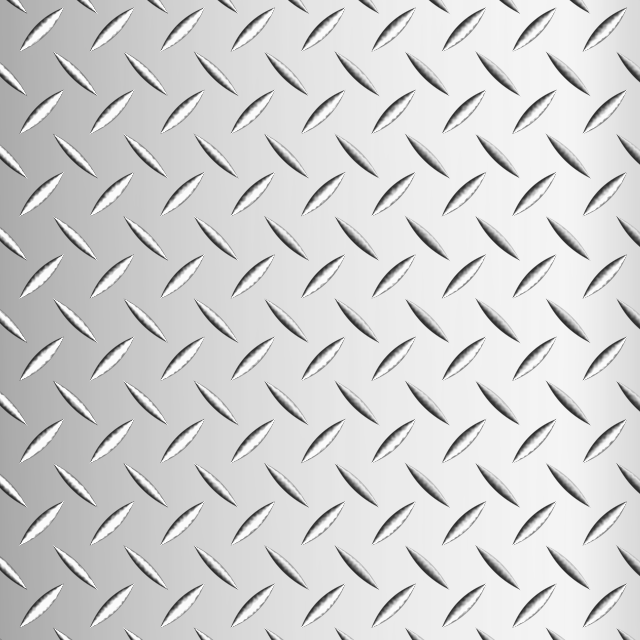
Reproduce this texture procedurally as a WebGL 1 fragment shader.

```glsl
precision highp float;
// Steel tread plate: staggered diagonal lens-shaped lugs on a softly lit metal sheet.

uniform vec2 u_resolution;

#define PITCH vec2(0.1100, 0.1286)      // repeat size, about 9.1 across and 7.8 down
#define RISING_CENTRE vec2(0.0651, 0.9538)
#define FALLING_CENTRE vec2(0.1178, 0.8848)
#define LUG_HALF_LENGTH 0.0485
#define RISING_HALF_WIDTH 0.0108
#define FALLING_HALF_WIDTH 0.0084
#define DARK_TONE 0.17
#define HIGHLIGHT_TONE 0.985
#define RAGGEDNESS 0.22
#define GRAIN_SCALE 190.0
#define STREAK_STRENGTH 0.008

vec2 hashGradient(vec2 cell) {
  float angle = 6.2832 * fract(sin(dot(cell, vec2(127.1, 311.7))) * 43758.5);
  return vec2(cos(angle), sin(angle));
}

float gradientNoise(vec2 p) {
  vec2 i = floor(p), f = fract(p);
  vec2 w = f * f * f * (f * (f * 6.0 - 15.0) + 10.0);
  vec2 e = vec2(1.0, 0.0);
  float low = mix(dot(hashGradient(i), f),
                  dot(hashGradient(i + e.xy), f - e.xy), w.x);
  float high = mix(dot(hashGradient(i + e.yx), f - e.yx),
                   dot(hashGradient(i + e.xx), f - e.xx), w.x);
  return mix(low, high, w.y);
}

// Signed distance to a lens lying along x
float lensDistance(vec2 p, float halfLength, float halfWidth) {
  float radius = (halfLength * halfLength + halfWidth * halfWidth) / (2.0 * halfWidth);
  return length(vec2(p.x, abs(p.y) + radius - halfWidth)) - radius;
}

// Position relative to the nearest lug centre
vec2 repeatCell(vec2 uv, vec2 centre) {
  return (fract((uv - centre) / PITCH + 0.5) - 0.5) * PITCH;
}

// Rotated so x runs along the lug and y points to its upper side
vec2 lugAxes(vec2 p, float slope) {
  return vec2(p.x + slope * p.y, p.y - slope * p.x) * 0.70711;
}

// Position across the lug, -1 at the lower edge and 1 at the upper edge
float acrossLug(vec2 p, float halfWidth) {
  float along = p.x / LUG_HALF_LENGTH;
  return p.y / (halfWidth * max(1.0 - along * along, 0.06));
}

float coverage(float dist, float pixel) {
  return 1.0 - smoothstep(-0.75 * pixel, 0.75 * pixel, dist);
}

// Sheet brightens to the right, then rolls off at the edge
float plateTone(vec2 uv) {
  float tone = 0.96 - 0.30 * pow(1.0 - uv.x, 2.2);
  tone -= 0.12 * smoothstep(0.88, 1.03, uv.x);
  tone += 0.02 * (uv.y - 0.5) * (1.0 - uv.x);
  return tone + STREAK_STRENGTH * gradientNoise(vec2(uv.x * 70.0, uv.y * 1.5));
}

// Dark upper-left flank, bright body, thin grey lower rim
float risingTone(float across, float sideLight) {
  float flank = smoothstep(mix(0.15, -0.25, sideLight), 0.95, across);
  float tone = mix(HIGHLIGHT_TONE, DARK_TONE, flank);
  return mix(tone, 0.5, smoothstep(0.62, 1.0, -across));
}

// Dark lower-left flank fading into the upper side
float fallingTone(float across, float sideLight) {
  float flank = smoothstep(-0.85, mix(0.1, 0.75, sideLight), across);
  float tone = mix(DARK_TONE, HIGHLIGHT_TONE - 0.07 * sideLight, flank);
  return mix(tone, mix(0.48, 0.74, sideLight), smoothstep(0.55, 1.0, across));
}

void main() {
  vec2 uv = gl_FragCoord.xy / u_resolution;
  float pixel = 1.0 / min(u_resolution.x, u_resolution.y);
  float sideLight = smoothstep(0.1, 0.75, uv.x);
  float ragged = RAGGEDNESS * gradientNoise(uv * GRAIN_SCALE);
  float tone = plateTone(uv);

  // Rising lugs
  vec2 rising = lugAxes(repeatCell(uv, RISING_CENTRE), 1.0);
  float risingDist = lensDistance(rising, LUG_HALF_LENGTH, RISING_HALF_WIDTH);
  float risingShade = risingTone(acrossLug(rising, RISING_HALF_WIDTH) + ragged, sideLight);
  tone = mix(tone, risingShade, coverage(risingDist, pixel));

  // Falling lugs
  vec2 falling = lugAxes(repeatCell(uv, FALLING_CENTRE), -1.0);
  float fallingDist = lensDistance(falling, LUG_HALF_LENGTH, FALLING_HALF_WIDTH);
  float fallingShade = fallingTone(acrossLug(falling, FALLING_HALF_WIDTH) + ragged, sideLight);
  tone = mix(tone, fallingShade, coverage(fallingDist, pixel));

  gl_FragColor = vec4(vec3(tone), 1.0);
}
```
